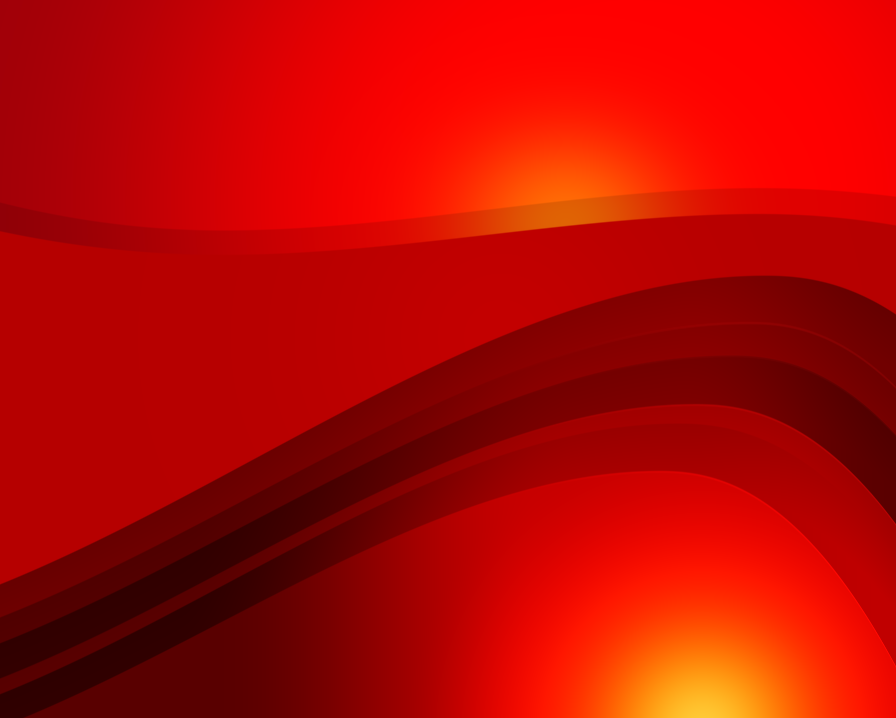
Write a WebGL 1 fragment shader that draws this background.

```glsl
precision highp float;

uniform vec2 u_resolution;

// Shallow wave: a trough on the left, a rise, then a soft fall
float wave(float x, float left, float low, float high, float right) {
  float before = max(0.0, 1.0 - x / 0.31);
  float after = max(0.0, (x - 1.06) / 0.19);
  return mix(low, high, smoothstep(0.31, 1.06, x))
       + (left - low) * before * before
       + (right - high) * after * after;
}

// Ridge: climbs from the left edge to its peak, then drops to the right edge
float ridge(float x, float start, vec2 peak, float end) {
  float t = min(x / peak.x, 1.0);
  float fall = max(0.0, (x - peak.x) / (1.25 - peak.x));
  return mix(start, peak.y, t + t * t - t * t * t)
       - (peak.y - end) * pow(fall, 2.25);
}

// Coverage of everything below an edge
float below(float depth) {
  float pixel = 1.0 / u_resolution.y;
  return smoothstep(-pixel, pixel, depth);
}

// Red ribbon that brightens to the right and fades near the right edge
vec3 ribbon(float x, float depth, float dark, float bright, float fade) {
  float red = mix(dark, bright, smoothstep(0.25, 0.8, x));
  red *= 1.0 - fade * smoothstep(0.95, 1.25, x);
  return vec3(red * (0.94 + 1.4 * clamp(depth, 0.0, 0.08)), 0.0, 0.0);
}

// Thin light line just under an edge, visible on the right
vec3 rim(float x, float depth) {
  float line = 1.0 - smoothstep(0.0, 0.003, abs(depth - 0.001));
  return vec3(0.09, 0.01, 0.01) * line * smoothstep(0.6, 1.2, x);
}

// Upper sky with an orange glow resting on the wave
vec3 upperGlow(vec2 p) {
  float far = smoothstep(0.25, 0.95, distance(p, vec2(0.88, 0.72)));
  vec2 q = p - vec2(0.79, 0.69);
  float warm = exp(-q.x * q.x / 0.0235 - q.y * q.y / 0.0156);
  return vec3(mix(1.0, 0.63, far), 0.44 * warm, 0.03 * far + 0.02 * warm);
}

// Lower field: dark on the left, with a golden glow at the bottom
vec3 lowerGlow(vec2 p) {
  float d = distance(p, vec2(0.98, -0.02));
  float red = mix(0.35, 0.78, smoothstep(0.3, 0.75, p.x));
  red += 0.27 * (1.0 - smoothstep(0.15, 0.42, d));
  return vec3(red, 0.8 * exp(-d * d / 0.023), 0.22 * exp(-d * d / 0.006));
}

void main() {
  vec2 p = gl_FragCoord.xy / u_resolution * vec2(1.25, 1.0);
  float x = p.x;

  // Sky and the translucent strip under it
  vec3 color = upperGlow(p);
  float depth = wave(x, 0.718, 0.679, 0.738, 0.726) - p.y;
  color *= 1.0 - 0.12 * below(depth);

  // Broad red field
  depth = wave(x, 0.678, 0.645, 0.702, 0.686) - p.y;
  vec2 q = p - vec2(0.7, 0.53);
  vec3 field = vec3(0.715 + 0.05 * exp(-dot(q, q) / 0.06), 0.0, 0.0);
  color = mix(color, field, below(depth));

  // Ribbons, from the highest to the lowest
  depth = ridge(x, 0.186, vec2(1.067, 0.616), 0.562) - p.y;
  color = mix(color, ribbon(x, depth, 0.43, 0.54, 0.22), below(depth));

  depth = ridge(x, 0.14, vec2(1.045, 0.551), 0.461) - p.y;
  color = mix(color, ribbon(x, depth, 0.33, 0.55, 0.18), below(depth));
  color += rim(x, depth);

  depth = ridge(x, 0.104, vec2(1.02, 0.505), 0.394) - p.y;
  color = mix(color, ribbon(x, depth, 0.2, 0.48, 0.3), below(depth));
  color += 0.5 * rim(x, depth);

  depth = ridge(x, 0.055, vec2(0.97, 0.437), 0.27) - p.y;
  color = mix(color, ribbon(x, depth, 0.36, 0.67, 0.0), below(depth));
  color += rim(x, depth);

  depth = ridge(x, 0.033, vec2(0.945, 0.41), 0.226) - p.y;
  color = mix(color, ribbon(x, depth, 0.19, 0.64, -0.12), below(depth));

  // Glowing field under the last ridge
  depth = ridge(x, -0.013, vec2(0.92, 0.344), 0.072) - p.y;
  color = mix(color, lowerGlow(p), below(depth));
  color += rim(x, depth);

  gl_FragColor = vec4(clamp(color, 0.0, 1.0), 1.0);
}
```
